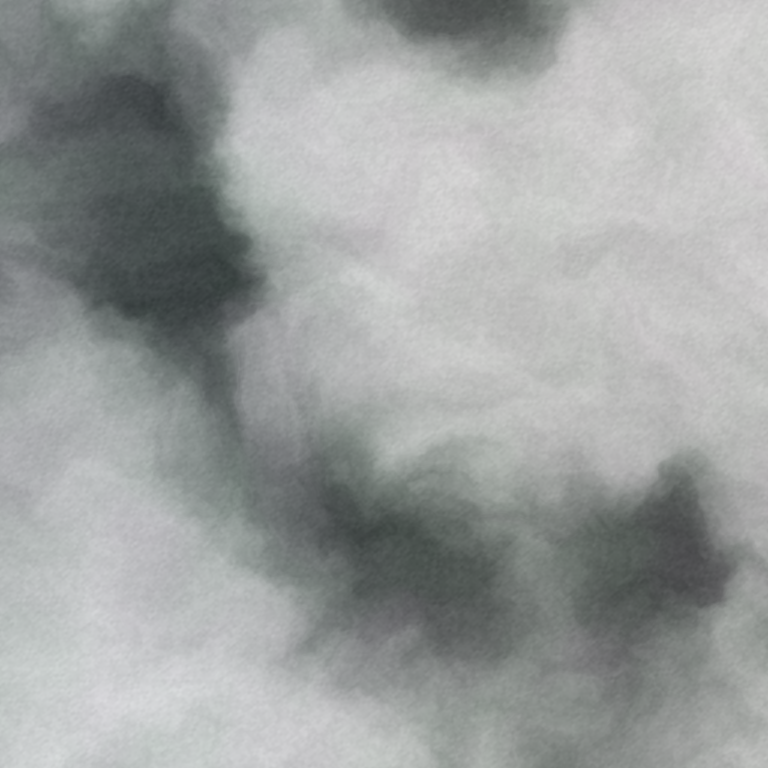
Write a WebGL 1 fragment shader that draws this texture.

```glsl
precision highp float;
// Draws soft grey storm clouds: dark smoky masses drifting across a pale, grainy sky.
uniform vec2 u_resolution;

float hash(vec2 p) {
  return fract(sin(dot(p, vec2(127.1, 311.7))) * 43758.5453);
}

float noise(vec2 p) {
  vec2 i = floor(p);
  vec2 f = fract(p);
  f = f * f * f * (f * (f * 6.0 - 15.0) + 10.0);
  return mix(mix(hash(i), hash(i + vec2(1.0, 0.0)), f.x),
             mix(hash(i + vec2(0.0, 1.0)), hash(i + vec2(1.0, 1.0)), f.x), f.y);
}

// Fractal noise centred on zero
float fbm(vec2 p) {
  float sum = 0.0;
  float amplitude = 0.5;
  for (int i = 0; i < 6; i++) {
    sum += amplitude * (noise(p) - 0.5);
    p = mat2(1.6, 1.2, -1.2, 1.6) * p + 17.3;
    amplitude *= 0.52;
  }
  return sum;
}

// Displaces the plane in large swirls, then in small billows
vec2 billow(vec2 p) {
  vec2 q = p + 0.2 * vec2(fbm(p * 4.0 + 3.1), fbm(p * 4.0 + 41.7));
  return q + 0.07 * vec2(fbm(q * 11.0 + 12.6), fbm(q * 11.0 + 63.2));
}

// Smoke density: a winding dark bank, a tuft at the top and hazy corners
float smokeDensity(vec2 q) {
  float bankHeight = mix(0.70, 0.22, smoothstep(0.02, 0.58, q.x));
  float bankWidth = mix(0.25, 0.14, smoothstep(0.1, 0.75, q.x));
  float offset = (q.y - bankHeight) / bankWidth;
  float lumps = 0.74 + 0.26 * cos(6.2832 * (q.x - 0.19) / 0.33);
  float strength = lumps * mix(1.0, 0.72, smoothstep(0.5, 0.8, q.x));
  float bank = strength * exp(-offset * offset) + 0.12 * exp(-0.25 * offset * offset);

  vec2 tuftOffset = (q - vec2(0.63, 1.01)) / vec2(0.13, 0.12);
  float tuft = 0.9 * exp(-dot(tuftOffset, tuftOffset));

  float haze = 0.42 * smoothstep(0.45, 0.15, q.x) * smoothstep(0.6, 0.85, q.y);
  haze += 0.24 * smoothstep(0.35, 0.6, q.x) * smoothstep(0.38, 0.05, q.y);

  float cover = bank + (tuft + haze) * max(1.0 - bank, 0.0);
  float wisps = fbm(q * vec2(4.6, 5.4) + 9.4);
  return cover + wisps * (0.45 + 0.4 * smoothstep(0.05, 0.4, cover));
}

void main() {
  vec2 p = gl_FragCoord.xy / u_resolution;
  vec2 q = billow(p);
  float density = smoothstep(-0.16, 1.08, smokeDensity(q));

  // Pale sky to slate, through a faintly green middle grey
  vec3 color = mix(vec3(0.80, 0.798, 0.795), vec3(0.535, 0.55, 0.54), min(density * 2.0, 1.0));
  color = mix(color, vec3(0.29, 0.305, 0.30), max(density * 2.0 - 1.0, 0.0));

  // Feathered light and a slight green to violet drift
  color += 0.07 * fbm(p * 3.0 + 71.0);
  color += 0.13 * fbm(q * vec2(9.0, 13.0) + 5.8);
  color += vec3(0.03, -0.02, 0.025) * fbm(q * 8.0 + 25.0);
  color += vec3(-0.01, 0.0, 0.008) * smoothstep(0.7, 0.2, p.x);

  // Fine slanted grain
  vec2 slanted = mat2(0.8, -0.6, 0.6, 0.8) * p;
  float grain = noise(slanted * vec2(160.0, 250.0)) + 0.6 * noise(p * 256.0 + 8.0) - 0.8;
  color += 0.036 * grain;

  gl_FragColor = vec4(clamp(color, 0.0, 1.0), 1.0);
}
```
